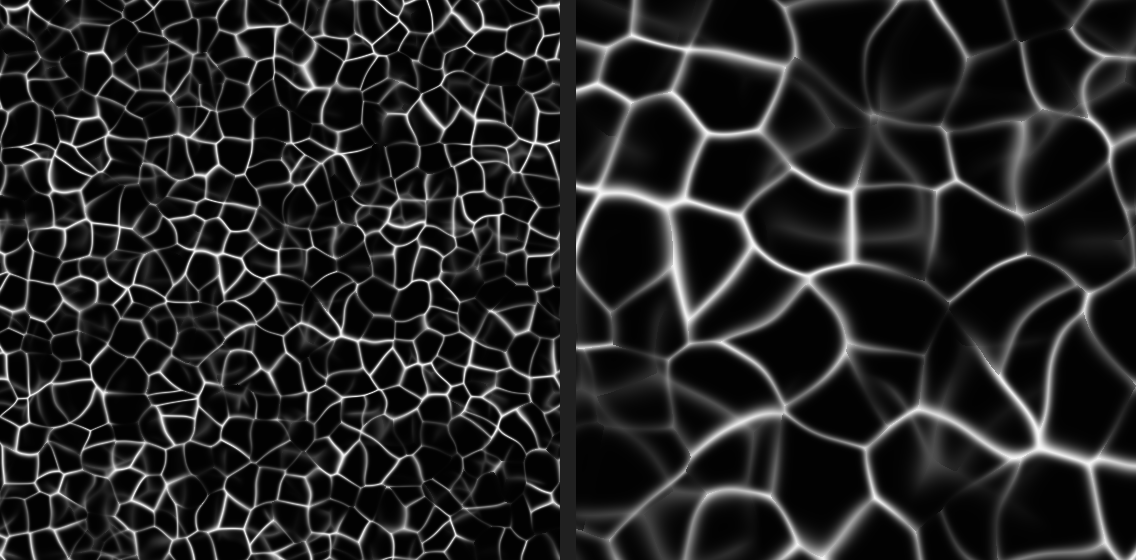
Left: the whole. Right: its middle third, enlarged.
Reproduce this texture procedurally as a Shadertoy shader.

```glsl
// Irregular web of soft glowing filaments around dark rounded cells.

const float WEB_CELLS = 20.0;       // cells across the canvas height
const float GHOST_CELLS = 15.0;
const float WEB_WIDTH = 0.055;      // filament half width, in cells
const float GHOST_WIDTH = 0.085;
const vec3 BACKGROUND = vec3(0.008);
const vec3 FILAMENT = vec3(0.97);

float hash21(vec2 p) {
    vec3 q = fract(p.xyx * 0.1031);
    q += dot(q, q.yzx + 33.33);
    return fract((q.x + q.y) * q.z);
}

vec2 hash22(vec2 p) {
    return vec2(hash21(p), hash21(p + vec2(57.0, 113.0)));
}

float valueNoise(vec2 p) {
    vec2 cell = floor(p);
    vec2 f = fract(p);
    vec2 u = f * f * f * (f * (f * 6.0 - 15.0) + 10.0);
    float bottom = mix(hash21(cell), hash21(cell + vec2(1.0, 0.0)), u.x);
    float top = mix(hash21(cell + vec2(0.0, 1.0)), hash21(cell + 1.0), u.x);
    return mix(bottom, top, u.y);
}

// Bends straight cell walls into curves.
vec2 warp(vec2 p, float amount) {
    vec2 bend = vec2(valueNoise(p * 0.9 + 31.7), valueNoise(p * 0.9 + 83.2));
    return p + amount * (bend - 0.5);
}

vec2 seedPoint(vec2 cell, float jitter) {
    return cell + 0.5 + jitter * (hash22(cell) - 0.5);
}

vec2 nearestCell(vec2 p, float jitter) {
    vec2 base = floor(p);
    vec2 nearest = base;
    float best = 1e5;
    for (int y = -1; y <= 1; y++)
    for (int x = -1; x <= 1; x++) {
        vec2 cell = base + vec2(x, y);
        vec2 offset = seedPoint(cell, jitter) - p;
        float d = dot(offset, offset);
        if (d < best) {
            best = d;
            nearest = cell;
        }
    }
    return nearest;
}

// Light of all walls around the cell holding p; each wall has its own strength.
float filaments(vec2 p, float jitter, float width, float pixel) {
    vec2 home = nearestCell(p, jitter);
    vec2 homeSeed = seedPoint(home, jitter);
    float regional = valueNoise(p * 0.8 + 11.3);
    float darkness = 1.0;
    for (int y = -2; y <= 2; y++)
    for (int x = -2; x <= 2; x++) {
        if (x == 0 && y == 0) continue;
        vec2 other = home + vec2(x, y);
        vec2 otherSeed = seedPoint(other, jitter);
        vec2 normal = normalize(otherSeed - homeSeed);
        float dist = abs(dot(0.5 * (homeSeed + otherSeed) - p, normal));

        // The sum is the same from both sides, so a wall keeps one strength.
        float wall = hash21(home + other + 7.0);
        float strength = smoothstep(0.0, 1.0, 0.55 * wall + 0.75 * regional - 0.08);

        // The smear differs from side to side.
        float side = hash21(home + 3.0 * other + 17.0);
        float spread = max(width * mix(0.75, 1.65, side * side), pixel);
        darkness *= 1.0 - 0.95 * strength * exp(-pow(dist / spread, 1.5));
    }
    return 1.0 - darkness;
}

void mainImage(out vec4 fragColor, in vec2 fragCoord) {
    vec2 uv = fragCoord / iResolution.y;
    float pixel = 0.9 / iResolution.y;

    // Sharp main web
    vec2 webPoint = warp(uv * WEB_CELLS + 40.0, 0.5);
    float web = filaments(webPoint, 0.88, WEB_WIDTH, pixel * WEB_CELLS);

    // Faint folds crossing the cells in patches
    vec2 ghostPoint = warp(uv * GHOST_CELLS + 210.0, 0.75);
    float ghost = filaments(ghostPoint, 0.95, GHOST_WIDTH, pixel * GHOST_CELLS);
    float patches = smoothstep(0.3, 0.8, valueNoise(uv * 17.0 + 5.0));

    float light = 1.0 - (1.0 - web) * (1.0 - 0.32 * ghost * patches);
    fragColor = vec4(mix(BACKGROUND, FILAMENT, light), 1.0);
}
```
